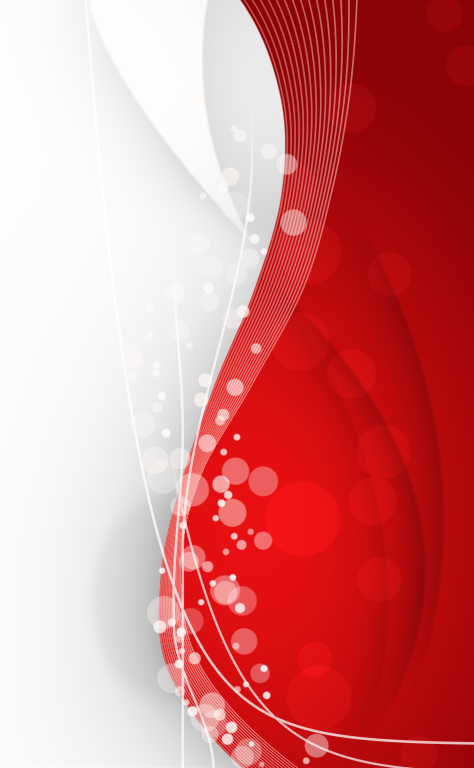
Write a Shadertoy shader that draws this background.

```glsl
// A white paper side and a glowing red side meet along a flowing S curve.
// Splines give the edge and a ribbon of fine lines; parabolas give the folds,
// and hashed loops scatter translucent discs. Units: canvas height, t runs down.

vec3 hash3(float n) {
    return fract(sin(n * vec3(12.9898, 78.233, 39.425) + 4.7) * 4375.85);
}

// Catmull-Rom curve through evenly spaced heights
float spline(float t, float k[11]) {
    float s = clamp(t, 0.0, 1.0) * 8.0;
    int i = min(int(s), 7);
    float f = s - float(i);
    float a = k[i], b = k[i + 1], c = k[i + 2], d = k[i + 3];
    return b + 0.5 * f * (c - a + f * (2.0 * a - 5.0 * b + 4.0 * c - d
           + f * (3.0 * (b - c) + d - a)));
}

float edgeX(float t) {
    return spline(t, float[11](0.19, 0.313, 0.365, 0.367, 0.332, 0.280,
                               0.237, 0.2096, 0.220, 0.316, 0.50));
}

float ribbonX(float t) {
    return spline(t, float[11](0.475, 0.470, 0.458, 0.434, 0.397, 0.330,
                               0.260, 0.236, 0.267, 0.390, 0.60));
}

float stroke(float d, float width, float px) {
    return 1.0 - smoothstep(width, width + 1.4 * px, abs(d));
}

// Distance to a strand that falls steeply, then levels out to the right
float sweep(vec2 p, float base, float drop, float start, float scale) {
    float e = drop * exp(-(p.x - start) / scale);
    return (p.y - base + e) / length(vec2(1.0, e / scale));
}

vec3 paper(vec2 p, float d) {
    float t = p.y;
    float away = max(-d, 0.0);
    float shade = mix(0.04, 0.19, smoothstep(0.1, 0.72, t)) * exp(-away / 0.055);
    shade += 0.05 * exp(-away / 0.14) * smoothstep(0.1, 0.35, t);

    // Shadow under the long diagonal sheet
    float left = 0.117 + 0.202 * pow(t / 0.306, 1.4) - p.x;
    shade += mix(0.05, 0.14, t / 0.31) * exp(-max(left, 0.0) / 0.045)
           * smoothstep(-0.003, 0.004, left) * (1.0 - smoothstep(0.22, 0.36, t));

    // Inner sheet beside the edge
    float q = (t - 0.078) / 0.221;
    float inner = p.x - 0.263 - 0.056 * q * q;
    shade += 0.11 * smoothstep(-0.002, 0.003, inner) * exp(-max(inner, 0.0) / 0.09)
           * (1.0 - smoothstep(0.26, 0.36, t));

    // Soft rounded sheet at the lower left
    float lobe = length((p - vec2(0.215, 0.78)) / vec2(0.105, 0.15));
    shade += 0.045 * (1.0 - smoothstep(0.75, 1.03, lobe));
    return vec3(0.995 - shade);
}

vec3 redSide(vec2 p, float px) {
    float r = length((p - vec2(0.33, 0.68)) * vec2(1.2, 0.85));
    vec3 col = mix(vec3(0.91, 0.06, 0.07), vec3(0.54, 0.01, 0.02), smoothstep(0.0, 0.6, r));

    // Large faint discs
    for (int i = 0; i < 15; i++) {
        vec3 h = hash3(float(i) + 31.0);
        vec2 c = vec2(mix(0.36, 0.63, h.x), (float(i) + h.y) / 15.0);
        float radius = mix(0.018, 0.055, h.z);
        col += vec3(0.055, 0.015, 0.015) * (1.0 - smoothstep(-px, px, length(p - c) - radius));
    }

    // Folds: crest x, crest height, bend, depth
    vec4 folds[3] = vec4[3](vec4(0.577, 0.677, 0.726, 0.20),
                            vec4(0.553, 0.742, 1.42, 0.20),
                            vec4(0.505, 0.781, 0.886, 0.09));
    for (int i = 0; i < 3; i++) {
        vec4 f = folds[i];
        float y = p.y - f.y;
        float d = (f.x - f.z * y * y - p.x) / length(vec2(1.0, 2.0 * f.z * y));
        float fade = smoothstep(-0.44, -0.25, y) * (1.0 - smoothstep(0.05, 0.26, y));
        col *= 1.0 - f.w * fade * smoothstep(-0.004, 0.003, d) * exp(-max(d, 0.0) / 0.026);
    }
    return col;
}

void mainImage(out vec4 fragColor, in vec2 fragCoord) {
    float px = 1.0 / iResolution.y;
    vec2 p = vec2(fragCoord.x, iResolution.y - fragCoord.y) * px;
    float t = p.y;

    // Two sides of the S curve
    float edge = edgeX(t);
    float slope = (edgeX(t + 0.004) - edgeX(t - 0.004)) / 0.008;
    float d = (p.x - edge) / length(vec2(1.0, slope));
    float red = smoothstep(-px, px, d);
    vec3 col = mix(paper(p, d), redSide(p, px), red);

    // Ribbon of fine lines
    float width = ribbonX(t) - edge;
    float u = (p.x - edge) / width;
    float gap = abs(fract(u * 15.0) - 0.5) * width / 15.0;
    float lines = stroke(gap, 0.0002, px) * step(0.0, u) * step(u, 1.0);
    col = mix(col, vec3(1.0, 0.78, 0.75), lines * mix(0.42, 0.55, u));

    // Loose white strands
    float strand = 0.75 * stroke(sweep(p, 0.969, 0.24, 0.215, 0.074), 0.0008, px);
    strand = max(strand, 0.7 * smoothstep(0.58, 0.7, t)
           * stroke(sweep(p, 1.009, 0.306, 0.247, 0.079), 0.0006, px));
    float hang = 0.232 + 0.006 * sin(t * 14.0) + 0.04 * smoothstep(0.82, 1.0, t);
    float lean = 0.238 + 0.09 * (1.0 - smoothstep(0.2, 0.72, t));
    strand = max(strand, 0.7 * smoothstep(0.28, 0.45, t) * stroke(p.x - hang, 0.0007, px));
    strand = max(strand, 0.7 * smoothstep(0.1, 0.3, t) * stroke(p.x - lean, 0.0007, px));
    col = mix(col, vec3(1.0), strand);

    // Discs drifting along the edge, moving onto the red lower down
    for (int i = 0; i < 105; i++) {
        vec3 h = hash3(float(i) + 3.0);
        vec3 g = hash3(float(i) + 211.0);
        float y = mix(0.12, 1.0, pow((float(i) + h.x) / 105.0, 0.7));
        float low = smoothstep(0.48, 0.68, y);
        float shift = mix(mix(-0.13, 0.0, low), mix(0.035, 0.13, low), pow(h.y, 1.0 + 0.4 * low));
        float radius = mix(0.004, 0.022, h.z * h.z) * mix(1.0, 0.8, smoothstep(0.85, 1.0, y));
        float alpha = mix(0.95, 0.45, smoothstep(0.005, 0.016, radius)) * mix(0.55, 1.0, g.x);
        float disc = 1.0 - smoothstep(-px, px, length(p - vec2(edgeX(y) + shift, y)) - radius);
        col = mix(col, vec3(1.0, 0.98, 0.97), disc * alpha);
    }
    fragColor = vec4(clamp(col, 0.0, 1.0), 1.0);
}
```
